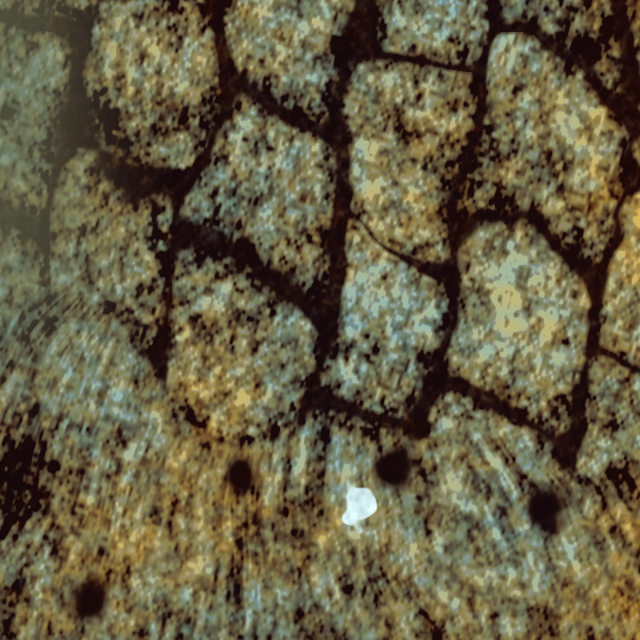
Reproduce this texture procedurally as a WebGL 1 fragment shader.

```glsl
precision highp float;
// Slanted stone blocks with dark crevices above a slope of fanned, fibrous rock.
// Blocks are rounded boxes in a skewed brick lattice; the slope is polar noise.
// A layered grain sets one tone value, which a six colour ramp turns into rock.
uniform vec2 u_resolution;

#define BLOCK_RIGHT vec2(0.205, -0.095)  // lattice step along a row
#define BLOCK_UP vec2(0.035, 0.285)      // lattice step up a column
#define CORNER 0.13                      // block corner radius, lattice units
#define WARP 0.16                        // bending of the block outlines
#define GRAIN 1.0                        // contrast of the fine mottling
#define FAN_APEX vec2(0.42, 1.0)         // point the slope streaks radiate from
#define SLOPE_TOP 0.31                   // height where the slope begins
#define RUST 0.9                         // strength of warm and cool patches
#define HAZE 0.6                         // murk in the upper left

float hash(vec2 p) {
  return fract(sin(dot(p, vec2(127.1, 311.7))) * 43758.5);
}

float noise(vec2 p) {
  vec2 i = floor(p), f = fract(p);
  f = f * f * (3.0 - 2.0 * f);
  return mix(mix(hash(i), hash(i + vec2(1.0, 0.0)), f.x),
             mix(hash(i + vec2(0.0, 1.0)), hash(i + 1.0), f.x), f.y);
}

// Signed noise, -0.5 to 0.5
float bump(vec2 p) { return noise(p) - 0.5; }

// Mottling in three sizes, slightly stretched upwards
float grain(vec2 p) {
  p = vec2(p.x - 0.3 * p.y, 0.7 * p.y + 0.25 * p.x);
  return 0.5 * bump(p * 42.0) + 0.65 * bump(p * 95.0 + 7.0) + 0.6 * bump(p * 185.0 + 3.0);
}

// Dark to light rock, spaced by the area each colour covers
vec3 rockRamp(float t) {
  vec3 c = mix(vec3(0.09, 0.03, 0.035), vec3(0.14, 0.06, 0.05), clamp(t / 0.08, 0.0, 1.0));
  c = mix(c, vec3(0.31, 0.24, 0.16), clamp((t - 0.08) / 0.15, 0.0, 1.0));
  c = mix(c, vec3(0.42, 0.39, 0.28), clamp((t - 0.23) / 0.22, 0.0, 1.0));
  c = mix(c, vec3(0.52, 0.51, 0.32), clamp((t - 0.45) / 0.2, 0.0, 1.0));
  c = mix(c, vec3(0.55, 0.56, 0.48), clamp((t - 0.65) / 0.16, 0.0, 1.0));
  return mix(c, vec3(0.69, 0.72, 0.55), clamp((t - 0.81) / 0.16, 0.0, 1.0));
}

// Tone of the block wall: lit faces, shaded rims, dark gaps
float wallTone(vec2 p, float mottle) {
  vec2 r = BLOCK_RIGHT, u = BLOCK_UP;
  vec2 g = vec2(p.x * u.y - p.y * u.x, r.x * p.y - r.y * p.x) / (r.x * u.y - r.y * u.x);
  g += WARP * vec2(bump(p * 6.0), bump(p * 6.0 + 40.0)) * 2.0;
  g += 0.07 * vec2(bump(p * 24.0), bump(p * 24.0 + 9.0));
  float column = floor(g.x);
  g.y += 0.5 * mod(column, 2.0) + 0.3 * hash(vec2(column, 5.0));
  vec2 id = floor(g), q = fract(g) - 0.5;

  // Each block is turned and shrunk a little, which leaves wedge shaped gaps
  float turn = 0.24 * (hash(id + 2.0) - 0.5);
  vec2 b = q + turn * vec2(-q.y, q.x);
  vec2 halfSize = 0.49 - 0.06 * vec2(hash(id), hash(id + 8.0));
  vec2 e = abs(b) - halfSize + CORNER;
  float d = length(max(e, 0.0)) + min(max(e.x, e.y), 0.0) - CORNER;
  d = max(d, max(abs(q.x), abs(q.y)) - 0.487);

  float tone = 0.6 + 0.14 * (hash(id + 4.0) - 0.5) + mottle;
  tone += 0.3 * dot(q, vec2(-0.5, 0.5)) + 0.4 * bump(p * 11.0);
  tone -= 0.3 * smoothstep(-0.16, 0.0, d);
  float gap = smoothstep(-0.025, 0.03, d);
  return mix(tone, 0.04 + 0.2 * mottle, gap);
}

// Tone of the slope: streaks and furrows that fan out downwards
float slopeTone(vec2 p, float mottle) {
  vec2 v = p - FAN_APEX;
  float angle = atan(v.x, -v.y) + 0.05 * bump(p * 9.0), radius = length(v);
  float streak = 0.5 * bump(vec2(angle * 75.0, radius * 11.0))
               + 0.35 * bump(vec2(angle * 150.0, radius * 30.0));
  float furrow = smoothstep(0.62, 0.9, noise(vec2(angle * 17.0, radius * 3.5)));
  return 0.53 + 0.75 * mottle + streak + 0.3 * bump(p * 7.0) - 0.42 * furrow;
}

void main() {
  vec2 p = gl_FragCoord.xy / u_resolution;
  float mottle = GRAIN * grain(p);

  // Wall above, slope below, with a shadow where they meet
  float slopeEdge = SLOPE_TOP + 0.22 * smoothstep(0.34, 0.08, p.x) + 0.14 * bump(p * 8.0);
  float above = p.y - slopeEdge;
  float tone = mix(slopeTone(p, mottle), wallTone(p, mottle), smoothstep(-0.015, 0.02, above));
  tone -= 0.22 * smoothstep(0.05, 0.0, abs(above + 0.02)) * noise(p * 13.0);

  // Soft dark hollows
  for (int i = 0; i < 4; i++) {
    float k = float(i);
    vec2 hollow = vec2(0.14 + 0.24 * k, 0.06 + 0.21 * sin(1.57 * min(k, 2.0) * (1.0 - 0.25 * k)));
    float d = length((p - hollow) * vec2(1.25, 1.0)) + 0.025 * bump(p * 30.0);
    tone = mix(tone, 0.0, smoothstep(0.055, 0.02, d));
  }
  vec3 color = rockRamp(tone);

  // Rusty and bluish patches, warmer to the right
  float warm = 1.1 * bump(p * 6.0 + 20.0) + 0.9 * bump(p * 55.0) + 0.35 * (p.x - 0.45);
  color *= 1.0 + RUST * warm * vec3(0.26, -0.02, -0.42);

  // Greenish murk at the upper left
  float murk = smoothstep(0.28, 0.0, p.x) * smoothstep(0.3, 0.6, p.y);
  color = mix(color, vec3(0.44, 0.48, 0.36), HAZE * murk);

  // One pale chip on the slope
  float chip = length((p - vec2(0.565, 0.21)) / vec2(0.026, 0.038)) + 0.9 * bump(p * 48.0);
  color = mix(color, vec3(0.82, 0.92, 0.93) + 0.15 * mottle, smoothstep(1.05, 0.85, chip));
  gl_FragColor = vec4(clamp(color, 0.0, 1.0), 1.0);
}
```
